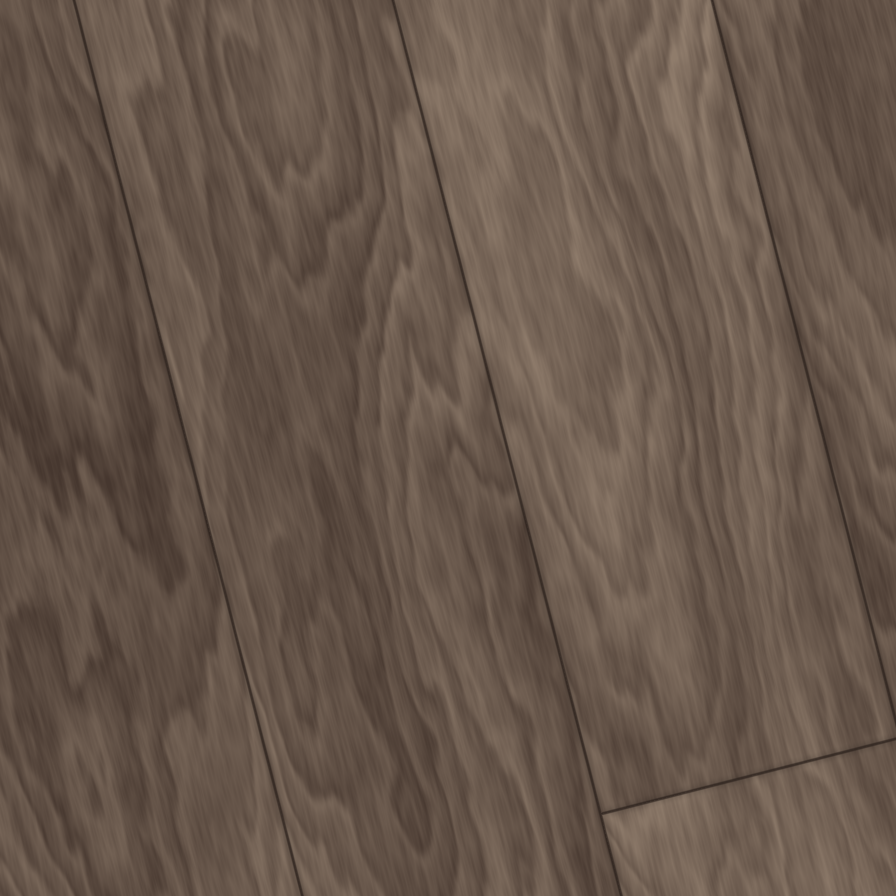
Write a Shadertoy shader that draws this texture.

```glsl
vec2 hash2(vec2 p) {
    return fract(sin(vec2(dot(p, vec2(127.1, 311.7)), dot(p, vec2(269.5, 183.3)))) * 43758.5);
}

// Distance to the nearest scattered cell centre
float cellular(vec2 p) {
    vec2 cell = floor(p), local = fract(p);
    float nearest = 2.0;
    for (int y = -1; y <= 1; y++)
        for (int x = -1; x <= 1; x++) {
            vec2 offset = vec2(x, y);
            nearest = min(nearest, length(offset + hash2(cell + offset) - local));
        }
    return nearest;
}

// Layered sines, each octave rotated and bent
float waves(vec2 p) {
    float sum = 0.0, amplitude = 0.6;
    for (int i = 0; i < 5; i++) {
        sum += amplitude * sin(p.x + 1.2 * sin(p.y * 0.8)) * cos(p.y + 0.7 * sin(p.x * 0.6));
        p = mat2(1.6, 1.2, -1.2, 1.6) * p + 1.7;
        amplitude *= 0.43;
    }
    return sum;
}

void mainImage(out vec4 fragColor, in vec2 fragCoord) {
    vec2 uv = fragCoord / iResolution.xy;
    uv.y = 1.0 - uv.y;

    // Board coordinates: x across the planks, y along them
    vec2 board = vec2(dot(uv, vec2(0.969, -0.247)), dot(uv, vec2(0.247, 0.969)));
    float plankWidth = 0.345, plankLength = 2.6;
    float lane = floor((board.x - 0.08) / plankWidth);
    float across = board.x - 0.08 - lane * plankWidth;
    float run = board.y - 1.046 - (lane - 1.0) * 1.1;
    float row = floor(run / plankLength);
    float along = run - row * plankLength;
    float seed = lane * 7.3 + row * 3.1;

    // Growth rings cut at a shallow angle, bent into arches and eyes
    vec2 p = vec2(across, board.y);
    float bend = waves(p * vec2(13.0, 3.4) + seed);
    float ripple = waves(p * vec2(45.0, 17.0) + seed * 1.7);
    float centre = 0.17 + 0.12 * sin(seed * 1.3);
    float depth = 0.06 + 0.09 * board.y;
    float rings = 36.0 * length(vec2(across - centre, depth))
                + (3.0 + 0.8 * sin(seed)) * bend + 0.28 * ripple
                + 0.3 * cellular(p * vec2(55.0, 14.0) + seed);
    float phase = 6.2832 * rings;
    float grain = sin(phase + 0.7 * sin(phase));

    // Fine fibres follow the bend of the rings
    vec2 fibre = vec2(across + 0.012 * bend, board.y);
    float streaks = cellular(fibre * vec2(120.0, 9.0) + seed) - 0.45;
    float pores = cellular(fibre * vec2(260.0, 26.0) - seed) - 0.45;

    // Tone from rings, broad bands, cloudy shading and plank tint
    float shade = waves(p * vec2(8.0, 3.0) + seed * 2.1 + 4.0);
    float strength = 0.17 + 0.08 * waves(p * vec2(11.0, 5.0) - seed);
    float tone = 0.52 + strength * grain
               + 0.13 * sin(rings * 1.15 + seed)
               + 0.19 * shade
               + 0.11 * sin(lane * 2.0 - 0.4)
               + 0.22 * streaks + 0.2 * pores;
    vec3 darkWood = vec3(0.30, 0.24, 0.205), paleWood = vec3(0.54, 0.467, 0.405);
    vec3 colour = mix(darkWood, paleWood, clamp(tone, -0.1, 1.08));

    // Narrow dark joints between planks
    float side = min(across, plankWidth - across);
    float end = min(along, plankLength - along);
    float joint = 1.0 - smoothstep(0.0004, 0.0026, min(side, end));
    float softEdge = 1.0 - smoothstep(0.0, 0.009, min(side, end));
    colour *= 1.0 - 0.1 * softEdge;
    colour = mix(colour, vec3(0.17, 0.13, 0.11), 0.75 * joint);

    fragColor = vec4(colour, 1.0);
}
```
